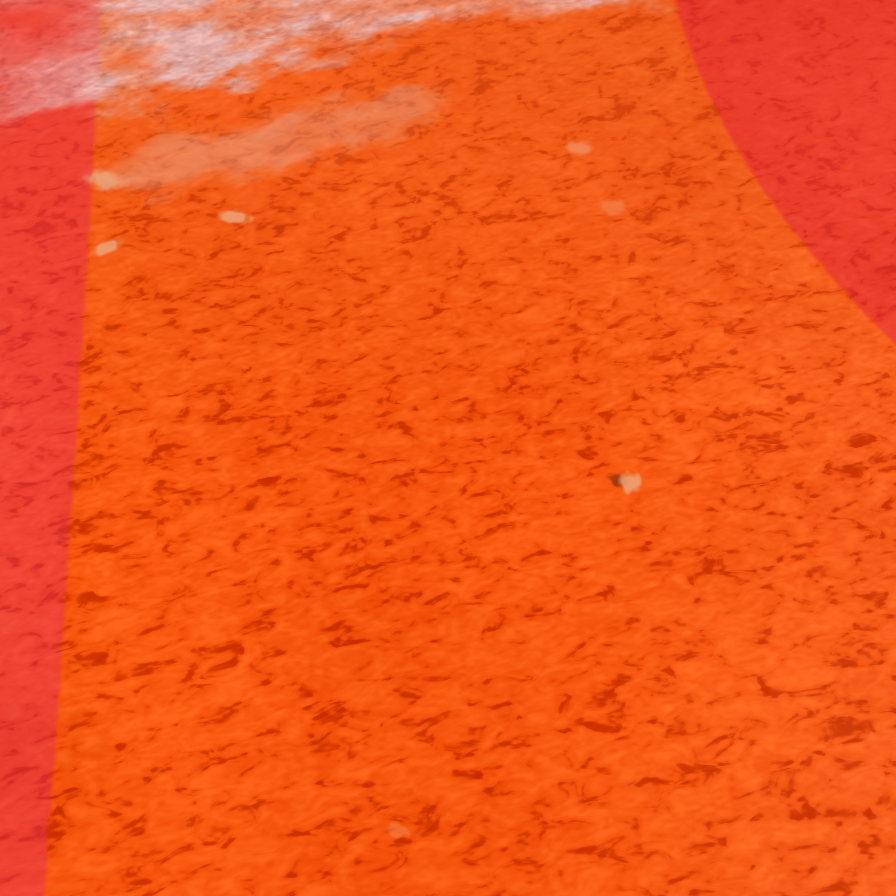
Give the GLSL for this texture, as a Shadertoy shader.

```glsl
// Weathered orange paint between two red fields, smeared with pale chalk.
// Curved edges split the colours; perspective-stretched value noise makes
// the rough grain, and ragged noise masks build the chalk and loose grit.

float hash(vec2 p) {
    vec3 h = fract(vec3(p.xyx) * 0.1031);
    h += dot(h, h.yzx + 33.33);
    return fract((h.x + h.y) * h.z);
}

float noise(vec2 p) {
    vec2 cell = floor(p), f = fract(p);
    f = f * f * (3.0 - 2.0 * f);
    return mix(mix(hash(cell), hash(cell + vec2(1, 0)), f.x),
               mix(hash(cell + vec2(0, 1)), hash(cell + vec2(1, 1)), f.x), f.y);
}

float fbm(vec2 p) {
    float sum = 0.0, amp = 0.533;
    for (int i = 0; i < 4; i++) {
        sum += amp * noise(p);
        p = mat2(1.6, 1.2, -1.2, 1.6) * p + 17.3;
        amp *= 0.5;
    }
    return sum;
}

// Grain coordinates: finer towards the top, flecks leaning up to the right.
vec2 grainSpace(vec2 p) {
    vec2 q = vec2((p.x - 0.5) * (42.0 + 24.0 * p.y), p.y * (78.0 + 38.0 * p.y));
    q.y -= 0.32 * q.x;
    return q + 50.0;
}

// Soft-edged half plane, positive side filled.
float fill(float d, float softness) {
    return smoothstep(-softness, softness, d);
}

// Tilted elliptical chip with a slightly irregular rim.
float chip(vec2 p, vec2 centre, vec2 radius, float angle) {
    vec2 d = p - centre;
    float c = cos(angle), s = sin(angle);
    d = vec2(c * d.x + s * d.y, c * d.y - s * d.x) / radius;
    float rim = length(d) + 0.5 * (noise(p * 160.0) - 0.5);
    return 1.0 - smoothstep(0.55, 1.2, rim);
}

float leftEdge(float y) { return 0.049 + y * (0.077 - 0.013 * y); }

float rightEdge(float y) {
    float drop = 1.0 - y;
    return 0.753 + drop * (0.256 + 1.007 * drop);
}

// Broad chalk smear whose lower rim climbs to the right.
float chalkField(vec2 p, float rag, float streak) {
    float t = max(p.x - 0.12, 0.0);
    float d = p.y - (0.865 + t * (0.31 - 0.13 * t));
    float cover = smoothstep(-0.012, 0.035, d + 0.075 * (rag - 0.5));
    float thin = mix(0.62, 1.0, smoothstep(0.07, 0.14, p.x));
    vec2 hole = (p - vec2(0.02, 0.978)) / vec2(0.065, 0.024);
    vec2 notch = (p - vec2(0.15, 0.928)) / vec2(0.03, 0.012);
    thin *= 1.0 - 0.95 * exp(-dot(hole, hole));
    thin *= 1.0 - 0.6 * exp(-dot(notch, notch));
    return cover * thin * mix(0.5, 1.15, smoothstep(0.25, 0.7, streak));
}

// Faint separate stroke below the main smear.
float chalkStroke(vec2 p, float rag, float streak) {
    float t = p.x - 0.09;
    float axis = 0.798 + t * (0.17 + 0.15 * t);
    float halfWidth = 0.031 * smoothstep(-0.03, 0.08, t)
                    * (1.0 - smoothstep(0.33, 0.45, t));
    float d = halfWidth - abs(p.y - axis) + 0.045 * (rag - 0.5);
    float ends = smoothstep(-0.01, 0.01, t) * (1.0 - smoothstep(0.37, 0.43, t));
    return fill(d - 0.004, 0.014) * ends * mix(0.28, 0.66, streak);
}

void mainImage(out vec4 fragColor, in vec2 fragCoord) {
    vec2 p = fragCoord / iResolution.xy;
    vec2 q = grainSpace(p);
    vec2 warp = vec2(noise(q * 0.7), noise(q * 0.7 + 31.0)) - 0.5;
    float grain = fbm(q + 1.4 * warp) - 0.5;
    float fine = noise(q * vec2(2.6, 2.4) + 9.0) - 0.5;
    float cloud = fbm(p * vec2(5.0, 7.0) + 4.0) - 0.5;

    // Painted fields
    vec3 orange = mix(vec3(0.965, 0.335, 0.055), vec3(0.945, 0.36, 0.10),
                      smoothstep(0.4, 1.0, p.y));
    float warmCorner = smoothstep(0.55, 1.0, p.x) * (1.0 - 0.4 * p.y);
    orange += warmCorner * vec3(0.0, 0.025, 0.05);
    vec3 red = mix(vec3(0.93, 0.255, 0.195), vec3(0.925, 0.25, 0.175), p.x);
    float wobble = 0.006 * grain;
    float outside = max(fill(leftEdge(p.y) - p.x + wobble, 0.004),
                        fill(p.x - rightEdge(p.y) + wobble, 0.004));
    vec3 col = mix(orange, red, outside);

    // Rough surface: mottling, lit bumps and dark pits
    float relief = mix(1.0, 0.6, smoothstep(0.45, 1.0, p.y)) * mix(1.0, 0.6, outside);
    col += cloud * vec3(0.05, 0.06, 0.04);
    col += relief * (grain * vec3(0.10, 0.17, 0.13) + fine * vec3(0.03, 0.05, 0.04));
    float pits = smoothstep(0.10, 0.30, -grain - 0.2 * fine);
    col -= relief * pits * vec3(0.12, 0.08, 0.03);

    // Chalk, dragged along a shallow rising direction
    vec2 drag = vec2(p.x, p.y - 0.25 * p.x);
    float rag = fbm(drag * vec2(22.0, 55.0) + 3.0);
    float streak = fbm(drag * vec2(14.0, 42.0) + 60.0);
    float chalk = chalkField(p, rag, streak);
    vec3 chalkColor = vec3(0.88, 0.69, 0.68) + 0.16 * grain + 0.09 * fine;
    col = mix(col, chalkColor, clamp(chalk * 0.9 + 0.35 * grain * chalk, 0.0, 0.95));
    float stroke = chalkStroke(p, rag, streak);
    col = mix(col, vec3(0.89, 0.61, 0.52) + 0.1 * grain, stroke);

    // Loose grit: bright chips, faint ones and one small shadow
    float bright = chip(p, vec2(0.262, 0.758), vec2(0.018, 0.008), -0.1);
    bright = max(bright, chip(p, vec2(0.119, 0.723), vec2(0.019, 0.007), 0.45));
    bright = max(bright, chip(p, vec2(0.118, 0.798), vec2(0.023, 0.011), -0.2));
    bright = max(bright, chip(p, vec2(0.704, 0.461), vec2(0.014, 0.012), -0.6));
    float faint = chip(p, vec2(0.648, 0.835), vec2(0.017, 0.008), 0.0);
    faint = max(faint, 0.6 * chip(p, vec2(0.684, 0.769), vec2(0.018, 0.009), -0.2));
    faint = max(faint, 0.6 * chip(p, vec2(0.444, 0.073), vec2(0.014, 0.008), -0.2));
    float shade = chip(p, vec2(0.690, 0.464), vec2(0.011, 0.007), -0.3);
    col = mix(col, vec3(0.55, 0.20, 0.06), 0.75 * shade);
    col = mix(col, vec3(0.94, 0.58, 0.40), 0.7 * faint);
    col = mix(col, vec3(0.92, 0.66, 0.50), 0.8 * bright);

    fragColor = vec4(clamp(col, 0.0, 1.0), 1.0);
}
```
